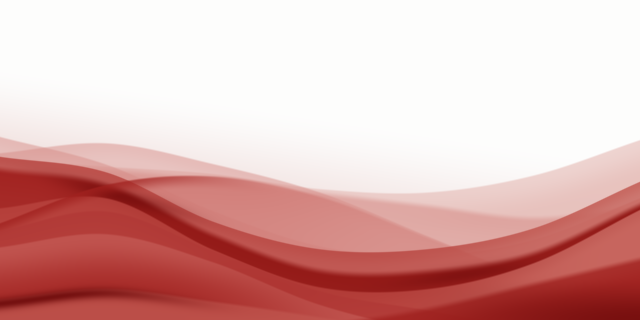
Write a Shadertoy shader that draws this background.

```glsl
// Smooth curve through seven evenly spaced heights
float curve(float x, float h[7]) {
    float t = clamp(x, 0.0, 0.9999) * 6.0;
    int i = int(t);
    float f = fract(t), b = h[i], c = h[i + 1];
    float a = i > 0 ? h[i - 1] : 2.0 * b - c;
    float d = i < 5 ? h[i + 2] : 2.0 * c - b;
    return b + 0.5 * f * (c - a + f * (2.0 * a - 5.0 * b + 4.0 * c - d
        + f * (3.0 * (b - c) + d - a)));
}

// Veil below a curve; opacity runs from rim to body over the fade depth
void veil(inout vec3 col, vec2 p, float h[7], vec3 tint,
          float rim, float body, float fade, float soft) {
    float depth = curve(p.x, h) - p.y;
    soft = max(soft, 0.8 / iResolution.y);
    float edge = smoothstep(-soft, soft, depth);
    col = mix(col, tint, edge * mix(rim, body, smoothstep(0.0, fade, depth)));
}

void mainImage(out vec4 fragColor, in vec2 fragCoord) {
    vec2 p = fragCoord / iResolution.xy;
    vec3 deep = vec3(0.43, 0.04, 0.04);
    vec3 red = vec3(0.63, 0.13, 0.12);
    vec3 rose = vec3(0.76, 0.35, 0.32);
    vec3 pink = vec3(0.84, 0.55, 0.53);
    vec3 blush = vec3(0.90, 0.74, 0.72);
    float right = smoothstep(0.55, 0.95, p.x);
    float left = 1.0 - smoothstep(0.15, 0.45, p.x);

    // White sky with a slanted warm glow
    float glow = smoothstep(0.0, 0.36, 0.80 - 0.30 * p.x - p.y);
    vec3 col = mix(vec3(0.992, 0.992, 0.99), vec3(0.93, 0.85, 0.84), glow * (0.9 - 0.3 * p.x));

    // Pale veils behind the ribbon
    veil(col, p, float[7](0.505, 0.479, 0.456, 0.409, 0.398, 0.451, 0.562),
         blush, 0.65, 0.9, 0.12, 0.004);
    veil(col, p, float[7](0.479, 0.469, 0.437, 0.396, 0.357, 0.318, 0.354),
         pink, 0.55, 0.4, 0.1, 0.012);
    veil(col, p, float[7](0.521, 0.552, 0.487, 0.398, 0.263, 0.128, 0.023),
         pink, 0.5, 0.38, 0.06, 0.004);
    veil(col, p, float[7](0.572, 0.485, 0.34, 0.23, 0.2, 0.25, 0.38),
         pink, 0.5, 0.4, 0.05, 0.004);
    float thin = 1.0 - 0.6 * smoothstep(0.35, 0.7, p.x);
    veil(col, p, float[7](0.302, 0.422, 0.448, 0.385, 0.258, 0.128, 0.01),
         vec3(0.81, 0.46, 0.44), 0.75 * thin, 0.6 * thin, 0.15, 0.006);

    // Main ribbon: translucent top, dark core
    veil(col, p, float[7](0.510, 0.461, 0.307, 0.221, 0.221, 0.286, 0.432),
         mix(vec3(0.72, 0.27, 0.25), rose, right), 0.85, 0.72, 0.05, 0.003);
    veil(col, p, float[7](0.471, 0.422, 0.266, 0.154, 0.151, 0.208, 0.359),
         mix(red, vec3(0.57, 0.09, 0.08), smoothstep(0.05, 0.2, p.x)),
         0.95, 0.85, 0.12, 0.014);

    // Shadows where the ribbon folds over itself
    vec2 fold = (p - vec2(0.19, 0.385)) * mat2(1.0, -0.6, 0.6, 1.0);
    col = mix(col, deep, 0.6 * exp(-dot(fold * fold, vec2(70.0, 1500.0))));
    fold = (p - vec2(0.73, 0.142)) * mat2(1.0, 0.3, -0.3, 1.0);
    col = mix(col, deep, 0.5 * exp(-dot(fold * fold, vec2(80.0, 1800.0))));

    // Sheets under the ribbon
    veil(col, p, float[7](0.349, 0.380, 0.219, 0.102, 0.096, 0.177, 0.344),
         mix(vec3(0.72, 0.26, 0.24), vec3(0.79, 0.41, 0.38), right),
         0.85, 0.95, 0.05, 0.004);
    veil(col, p, float[7](0.302, 0.422, 0.448, 0.385, 0.258, 0.128, 0.01),
         red, 0.75 * left, 0.0, 0.045, 0.004);
    veil(col, p, float[7](0.279, 0.339, 0.215, 0.090, 0.03, -0.03, -0.08),
         vec3(0.69, 0.22, 0.21), 0.75, 0.4, 0.08, 0.004);
    veil(col, p, float[7](0.227, 0.268, 0.180, 0.047, -0.03, -0.05, -0.05),
         vec3(0.76, 0.34, 0.32), 0.85, 0.7, 0.1, 0.004);

    // Shade gathering above the lower left streak
    float streak = curve(p.x, float[7](0.063, 0.096, 0.057, 0.008, -0.05, -0.1, -0.1));
    col = mix(col, red, 0.75 * smoothstep(0.16, 0.0, p.y - streak)
        * (1.0 - smoothstep(0.25, 0.6, p.x)));
    veil(col, p, float[7](0.063, 0.096, 0.057, 0.008, -0.05, -0.1, -0.1),
         rose, 0.6, 0.75, 0.06, 0.006);
    float core = (p.y - streak + 0.012) / 0.018;
    col = mix(col, deep, 0.9 * exp(-core * core) * (1.0 - smoothstep(0.08, 0.4, p.x)));

    // Dark swell in the lower right corner
    veil(col, p, float[7](-0.1, -0.1, -0.06, -0.02, 0.034, 0.112, 0.19),
         red, 0.8, 0.95, 0.08, 0.012);
    col = mix(col, deep, 0.8 * smoothstep(0.6, 1.0, p.x) * smoothstep(0.14, 0.0, p.y));

    fragColor = vec4(col, 1.0);
}
```
